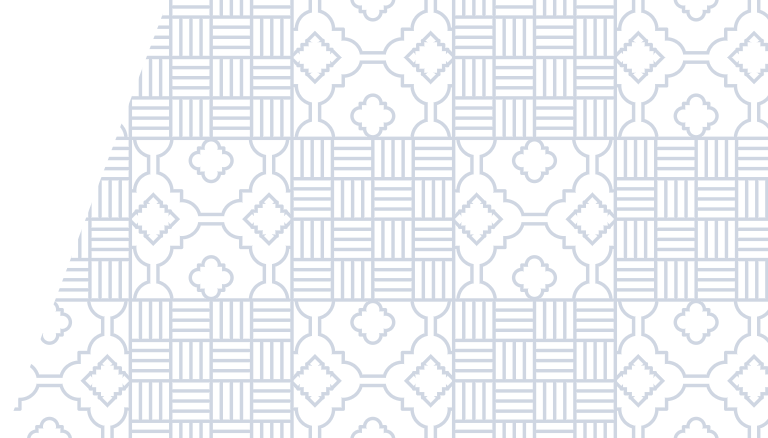
Write a WebGL 1 fragment shader that draws this pattern.

```glsl
precision highp float;
// A checkerboard of line-drawn tiles: basket weave alternates with ornate
// quatrefoils, all cut off at the left by a slanted edge. Each tile is a
// distance to its nearest stroke, folded by symmetry and then antialiased.

uniform vec2 u_resolution;

// Canvas layout, in canvas widths
const float TILE_SIZE = 0.2105;
const vec2 TILE_ORIGIN = vec2(0.1697, 0.1797);
const float CUT_START = 0.0043;
const float CUT_SLOPE = 0.376;

// Tile details, in tile widths
const float LINE_WIDTH = 0.0212;
const float WEAVE_CELLS = 4.0;
const float STRIPS_PER_CELL = 4.0;
const float FOIL_X = 0.358;         // large quatrefoil centre
const float FOIL_SQUARE = 0.175;
const float FOIL_LOBE = 0.115;
const float BUD_Y = 0.362;          // small quatrefoil centre
const float BUD_SQUARE = 0.078;
const float BUD_LOBE = 0.051;
const float CHANNEL = 0.029;        // half width of the connectors
const float STAR_ARM = 0.105;
const float STAR_TIP = 0.046;
const float STAR_STEP = 0.080;

const vec3 PAPER = vec3(1.0);
const vec3 INK = vec3(0.81, 0.84, 0.885);

float boxDistance(vec2 p, vec2 halfSize) {
  vec2 d = abs(p) - halfSize;
  return length(max(d, 0.0)) + min(max(d.x, d.y), 0.0);
}

// Fold all four arms onto the positive x axis
vec2 foldArms(vec2 p) {
  p = abs(p);
  return vec2(max(p.x, p.y), min(p.x, p.y));
}

// Square with a round lobe on every side
float quatrefoil(vec2 p, float square, float lobe) {
  p = foldArms(p);
  float body = boxDistance(p, vec2(square));
  return min(body, length(p - vec2(square, 0.0)) - lobe);
}

// Stepped star with four pointed tips
float steppedStar(vec2 p) {
  p = foldArms(p);
  float steps = min(boxDistance(p, vec2(STAR_ARM, STAR_TIP + 0.004)),
                    boxDistance(p, vec2(STAR_STEP)));
  vec2 t = abs(p - vec2(STAR_ARM, 0.0));
  return min(steps, (t.x + t.y - STAR_TIP) * 0.7071);
}

// Distance to the nearest multiple of a step
float gridDistance(float x, float stepSize) {
  return abs(fract(x / stepSize + 0.5) - 0.5) * stepSize;
}

float weaveStrokes(vec2 q) {
  float cellSize = 1.0 / WEAVE_CELLS;
  vec2 cell = floor(q * WEAVE_CELLS);
  float upright = mod(cell.x + cell.y, 2.0);
  float strips = gridDistance(mix(q.y, q.x, upright), cellSize / STRIPS_PER_CELL);
  float borders = min(gridDistance(q.x, cellSize), gridDistance(q.y, cellSize));
  return min(strips, borders);
}

float ornateStrokes(vec2 q) {
  vec2 a = abs(q - 0.5);
  vec2 foilPoint = a - vec2(FOIL_X, 0.0);

  // Large quatrefoils, corner lobes and the channels joining them
  float frame = quatrefoil(foilPoint, FOIL_SQUARE, FOIL_LOBE);
  frame = min(frame, length(a - vec2(FOIL_X, 0.5)) - FOIL_LOBE);
  frame = min(frame, boxDistance(a, vec2(0.11, CHANNEL)));
  frame = min(frame, boxDistance(a - vec2(FOIL_X, 0.338), vec2(CHANNEL, 0.085)));

  float star = steppedStar(foilPoint);
  float bud = quatrefoil(a - vec2(0.0, BUD_Y), BUD_SQUARE, BUD_LOBE);
  return min(abs(frame), min(abs(star), abs(bud)));
}

void main() {
  vec2 p = gl_FragCoord.xy / u_resolution.x;
  float pixel = 1.0 / u_resolution.x;

  // Tile index and position inside the tile
  vec2 grid = (p - TILE_ORIGIN) / TILE_SIZE;
  vec2 tile = floor(grid);
  vec2 q = fract(grid);

  float strokes = mod(tile.x + tile.y, 2.0) < 0.5 ? ornateStrokes(q) : weaveStrokes(q);
  vec2 edge = min(q, 1.0 - q);
  strokes = min(strokes, min(edge.x, edge.y));
  float ink = clamp(0.5 - (strokes - 0.5 * LINE_WIDTH) * TILE_SIZE / pixel, 0.0, 1.0);

  // Slanted left edge
  float inside = (p.x - CUT_START - CUT_SLOPE * p.y) / length(vec2(1.0, CUT_SLOPE));
  ink *= clamp(0.5 + inside / pixel, 0.0, 1.0);

  gl_FragColor = vec4(mix(PAPER, INK, ink), 1.0);
}
```
